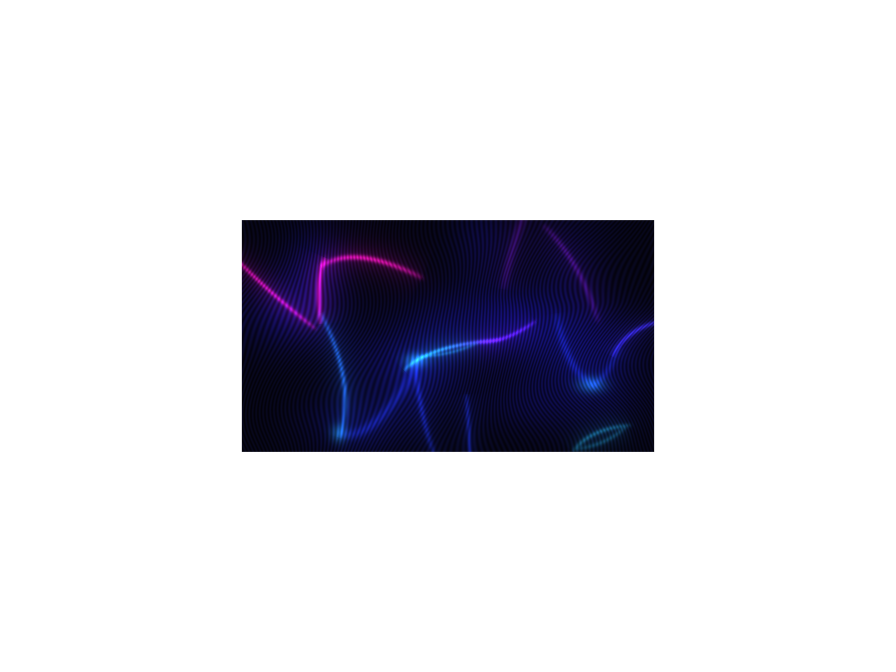
This background is drawn by a WebGL 2 fragment shader. Its source:

```glsl
#version 300 es
precision highp float;
// A dark panel of glowing, folded ribbons centred on a white ground.
// Curved ridges add light to soft blue haze, and a warped repeat of
// fine stripes gives the folds their woven texture.
uniform vec2 u_resolution;
out vec4 outColor;

const vec2 PANEL_HALF = vec2(0.3069, 0.1723);
const vec3 NIGHT = vec3(0.012, 0.008, 0.035);
const vec3 INDIGO = vec3(0.045, 0.035, 0.36);
const vec3 BLUE = vec3(0.08, 0.16, 0.75);
const vec3 VIOLET = vec3(0.34, 0.08, 0.72);
const vec3 MAGENTA = vec3(0.85, 0.04, 0.60);
const vec3 TEAL = vec3(0.10, 0.55, 0.65);
const vec3 PLUM = vec3(0.22, 0.03, 0.32);

float hash(vec2 p) {
  return fract(sin(dot(p, vec2(127.1, 311.7))) * 43758.5453);
}

float noise(vec2 p) {
  vec2 i = floor(p), f = fract(p);
  f = f * f * (3.0 - 2.0 * f);
  return mix(mix(hash(i), hash(i + vec2(1, 0)), f.x),
             mix(hash(i + vec2(0, 1)), hash(i + vec2(1, 1)), f.x), f.y);
}

// Soft elliptical glow.
float blob(vec2 p, vec2 centre, vec2 radius) {
  vec2 q = (p - centre) / radius;
  return exp(-dot(q, q));
}

// Distance to a quadratic curve (x) and position along it (y).
vec2 curveDistance(vec2 p, vec2 a, vec2 b, vec2 c) {
  const int STEPS = 14;
  vec2 best = vec2(1e3, 0.0), from = a;
  for (int i = 1; i <= STEPS; i++) {
    float t = float(i) / float(STEPS);
    vec2 to = mix(mix(a, b, t), mix(b, c, t), t), along = to - from;
    float h = clamp(dot(p - from, along) / dot(along, along), 0.0, 1.0);
    float d = length(p - from - along * h);
    if (d < best.x) best = vec2(d, t + (h - 1.0) / float(STEPS));
    from = to;
  }
  return best;
}

// Thin bright core inside a wide halo, fading toward both ends.
float ridge(vec2 p, vec2 a, vec2 b, vec2 c, float width) {
  vec2 d = curveDistance(p, a, b, c);
  float taper = mix(0.15, 1.0, sqrt(max(4.0 * d.y * (1.0 - d.y), 0.0)));
  float core = exp(-d.x * d.x / (width * width));
  return taper * (0.65 * core + 0.28 * exp(-d.x / (width * 4.0)));
}

// Fine stripes, upright above and leaning through the lower right.
float stripes(vec2 p) {
  float lean = smoothstep(0.7, 1.2, p.x) * smoothstep(0.65, 0.2, p.y);
  float bend = 0.07 * sin(5.0 * p.y + 3.0 * p.x) + 0.025 * sin(13.0 * p.y - 6.0 * p.x);
  float phase = p.x + bend + (0.55 * lean - 0.18) * p.y + 0.06 * noise(p * 3.0);
  return 0.5 + 0.5 * cos(6.2832 * 56.0 * phase);
}

// Broad clouds of blue light.
float haze(vec2 p) {
  float h = 0.65 * blob(p, vec2(0.20, 0.60), vec2(0.22, 0.17));
  h += 0.45 * blob(p, vec2(0.32, 0.82), vec2(0.13, 0.18));
  h += 0.75 * blob(p, vec2(1.10, 0.56), vec2(0.33, 0.15));
  h += 0.60 * blob(p, vec2(0.73, 0.38), vec2(0.25, 0.17));
  h += 0.60 * blob(p, vec2(1.48, 0.42), vec2(0.24, 0.18));
  h += 0.40 * blob(p, vec2(0.50, 0.12), vec2(0.24, 0.14));
  h += 0.35 * blob(p, vec2(1.05, 0.88), vec2(0.16, 0.18));
  h += 0.30 * blob(p, vec2(1.40, 0.82), vec2(0.18, 0.24));
  h += 0.35 * blob(p, vec2(1.36, 0.20), vec2(0.35, 0.14));
  return h * (0.8 + 0.4 * noise(p * 5.0));
}

vec3 ribbons(vec2 p) {
  // Magenta folds on the upper left.
  vec3 c = MAGENTA * ridge(p, vec2(0.34, 0.80), vec2(0.49, 0.90), vec2(0.78, 0.75), 0.012);
  c += MAGENTA * ridge(p, vec2(0.36, 0.84), vec2(0.32, 0.76), vec2(0.34, 0.55), 0.011);
  c += MAGENTA * 0.9 * ridge(p, vec2(-0.06, 0.87), vec2(0.10, 0.70), vec2(0.32, 0.53), 0.010);
  // Blue fold falling to the floor and sweeping up again.
  c += mix(TEAL, BLUE, 0.5) * ridge(p, vec2(0.34, 0.60), vec2(0.50, 0.29), vec2(0.42, 0.06), 0.011);
  c += BLUE * 0.55 * ridge(p, vec2(0.42, 0.08), vec2(0.58, 0.03), vec2(0.78, 0.42), 0.022);
  // Central crest with its lower lip.
  c += mix(TEAL, VIOLET, smoothstep(0.8, 1.15, p.x)) * 1.1
     * ridge(p, vec2(0.70, 0.35), vec2(0.80, 0.46), vec2(1.12, 0.485), 0.009);
  c += TEAL * 0.5 * ridge(p, vec2(0.76, 0.41), vec2(0.90, 0.415), vec2(1.02, 0.47), 0.008);
  c += VIOLET * ridge(p, vec2(1.02, 0.472), vec2(1.14, 0.47), vec2(1.27, 0.565), 0.009);
  // Strands below the crest.
  c += BLUE * 0.6 * ridge(p, vec2(0.75, 0.40), vec2(0.76, 0.18), vec2(0.84, -0.04), 0.012);
  c += BLUE * 0.6 * ridge(p, vec2(0.97, 0.25), vec2(0.98, 0.12), vec2(0.99, -0.10), 0.010);
  // Right side: faint plum strands, a blue valley and a teal leaf.
  c += PLUM * ridge(p, vec2(1.30, 0.98), vec2(1.46, 0.83), vec2(1.54, 0.56), 0.013);
  c += PLUM * 0.8 * ridge(p, vec2(1.23, 1.05), vec2(1.16, 0.88), vec2(1.13, 0.70), 0.018);
  c += BLUE * 0.5 * ridge(p, vec2(1.36, 0.60), vec2(1.40, 0.33), vec2(1.54, 0.28), 0.018);
  c += BLUE * 0.4 * ridge(p, vec2(1.50, 0.28), vec2(1.58, 0.31), vec2(1.63, 0.46), 0.016);
  c += mix(BLUE, VIOLET, 0.4) * ridge(p, vec2(1.60, 0.41), vec2(1.66, 0.54), vec2(1.84, 0.57), 0.010);
  c += TEAL * 0.6 * ridge(p, vec2(1.43, 0.00), vec2(1.50, 0.10), vec2(1.68, 0.115), 0.010);
  c += TEAL * 0.4 * ridge(p, vec2(1.44, 0.01), vec2(1.58, 0.03), vec2(1.66, 0.11), 0.010);
  // Bright knots where the folds meet.
  c += TEAL * 0.55 * blob(p, vec2(0.75, 0.395), vec2(0.045, 0.030));
  c += TEAL * 0.50 * blob(p, vec2(1.51, 0.29), vec2(0.060, 0.035));
  return c + TEAL * 0.45 * blob(p, vec2(0.42, 0.08), vec2(0.035, 0.040));
}

void main() {
  vec2 uv = (gl_FragCoord.xy - 0.5 * u_resolution) / u_resolution.y;
  vec2 p = (uv + PANEL_HALF) / (2.0 * PANEL_HALF.y);
  float weave = stripes(p);
  vec3 panel = NIGHT + INDIGO * haze(p) * (0.62 + 0.55 * weave);
  panel += vec3(0.015, 0.02, 0.07) * weave + ribbons(p) * (0.82 + 0.25 * weave);
  vec2 inset = PANEL_HALF - abs(uv);
  float pixel = 1.0 / u_resolution.y;
  float mask = smoothstep(-0.5 * pixel, 0.5 * pixel, min(inset.x, inset.y));
  outColor = vec4(mix(vec3(1.0), min(panel, 1.0), mask), 1.0);
}
```
